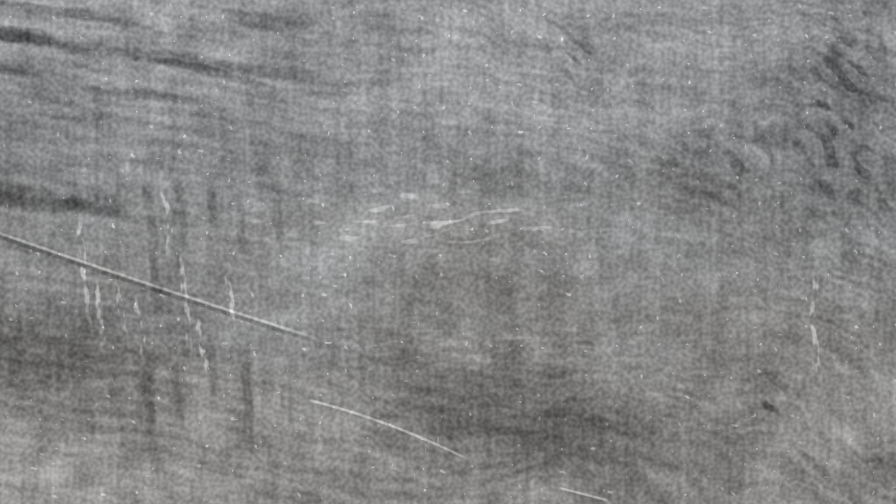
A Shadertoy shader for this texture:

```glsl
// Worn, hand-painted grey metal: cloudy tone, brushed streaks and fine grain,
// overlaid with dark smears and chips, paint drips, thin scratches and specks.
// All layers are gradient noise or distance masks added to one grey tone.

#define BASE_TONE 0.528
#define CLOUD_AMOUNT 0.17
#define BRUSH_AMOUNT 0.11
#define GRAIN_AMOUNT 0.11
#define SMEAR_DARK 0.17
#define CHIP_DARK 0.17
#define DRIP_DARK 0.10
#define DRIP_LIGHT 0.20
#define SPECK_LIGHT 0.24
#define SCRATCH_LIGHT 0.20
#define COOL_TINT vec3(-0.006, 0.001, 0.008)
#define WARM_TINT vec3(0.003, 0.0, -0.004)

vec2 hash2(vec2 p) {
    vec3 a = fract(p.xyx * vec3(0.1031, 0.1030, 0.0973));
    a += dot(a, a.yzx + 33.33);
    return fract((a.xx + a.yz) * a.zy);
}

float cornerSlope(vec2 cell, vec2 offset) {
    float angle = 6.2832 * hash2(cell).x;
    return dot(vec2(cos(angle), sin(angle)), offset);
}

float gradientNoise(vec2 p) {
    vec2 i = floor(p), f = fract(p);
    vec2 u = f * f * f * (f * (f * 6.0 - 15.0) + 10.0);
    vec2 e = vec2(1.0, 0.0);
    return mix(mix(cornerSlope(i, f), cornerSlope(i + e, f - e), u.x),
               mix(cornerSlope(i + e.yx, f - e.yx), cornerSlope(i + 1.0, f - 1.0), u.x), u.y);
}

float fbm(vec2 p) {
    float sum = 0.0, amp = 0.6;
    for (int i = 0; i < 5; i++) {
        sum += amp * gradientNoise(p);
        p = mat2(1.6, 1.2, -1.2, 1.6) * p + 17.3;
        amp *= 0.55;
    }
    return sum;
}

vec2 turn(vec2 p, float angle) {
    float c = cos(angle), s = sin(angle);
    return vec2(c * p.x + s * p.y, c * p.y - s * p.x);
}

// Soft elliptical patch
float patchMask(vec2 p, vec2 centre, vec2 radius) {
    vec2 d = (p - centre) / radius;
    return exp(-dot(d, d));
}

// Thin arc from a to b, bowed vertically by bend
float scratch(vec2 p, vec2 a, vec2 b, float bend, float width) {
    float t = (p.x - a.x) / (b.x - a.x);
    float y = mix(a.y, b.y, t) + bend * t * (1.0 - t);
    float ends = smoothstep(-0.02, 0.06, t) * (1.0 - smoothstep(0.85, 1.02, t));
    return ends * (1.0 - smoothstep(0.2 * width, width, abs(p.y - y)));
}

// Ragged vertical run of paint starting at top
float drip(vec2 p, vec2 top, float len, float width) {
    float t = (top.y - p.y) / len;
    float wobble = 0.012 * gradientNoise(vec2(top.x * 91.0, p.y * 16.0));
    float ends = smoothstep(0.0, 0.15, t) * (1.0 - smoothstep(0.6, 1.0, t));
    return ends * (1.0 - smoothstep(0.3 * width, width, abs(p.x - top.x - wobble - 0.02 * t)));
}

// One irregular flake in some of the cells of a grid
float specks(vec2 p, float cells, float share, float size) {
    vec2 q = p * cells, id = floor(q);
    vec2 place = 0.25 + 0.5 * hash2(id + 5.0), traits = hash2(id + 71.0);
    vec2 d = turn(fract(q) - place, 6.2832 * traits.y) * vec2(1.0, 1.0 + traits.y);
    float radius = size * (0.5 + traits.y * traits.y) * cells;
    float edge = length(d) * (1.0 + 0.9 * gradientNoise(p * 170.0));
    return step(traits.x, share) * (1.0 - smoothstep(0.4 * radius, 1.2 * radius, edge)) * (0.4 + 0.6 * place.x);
}

void mainImage(out vec4 fragColor, in vec2 fragCoord) {
    vec2 p = fragCoord / iResolution.y;
    p.x *= 1.7778 * iResolution.y / iResolution.x;
    vec2 along = turn(p, -0.17 + 0.12 * fbm(p * 2.0));
    float cloud = fbm(p * vec2(2.5, 4.5) + 3.0);
    float ragged = fbm(p * 15.0 + 40.0);

    // Broad light and dark areas
    float tone = BASE_TONE + CLOUD_AMOUNT * cloud + 0.09 * ragged;
    tone += 0.085 * patchMask(p, vec2(0.75, 0.98), vec2(0.9, 0.22));
    tone += 0.085 * patchMask(p, vec2(0.83, 0.56), vec2(0.32, 0.07));
    tone += 0.045 * patchMask(p, vec2(0.35, 0.04), vec2(0.55, 0.15));
    tone -= 0.14 * patchMask(p, vec2(0.0, 0.30), vec2(0.24, 0.09));
    tone -= 0.06 * patchMask(p, vec2(0.6, 0.33 - 0.2 * (p.x - 0.5)), vec2(0.4, 0.06));
    tone -= 0.10 * patchMask(p, vec2(1.02, 0.13), vec2(0.32, 0.12));
    tone -= 0.08 * patchMask(p, vec2(1.70, 0.78), vec2(0.12, 0.28));

    // Brushed streaks, vertical wash and grain
    float calm = patchMask(p, vec2(1.0, 0.45), vec2(0.7, 0.2));
    tone += BRUSH_AMOUNT * (1.0 - 0.6 * calm) * gradientNoise(along * vec2(9.0, 65.0));
    tone += 0.06 * gradientNoise(p * vec2(80.0, 7.0)) + 0.06 * gradientNoise(p * vec2(22.0, 4.0));
    tone += GRAIN_AMOUNT * (gradientNoise(p * 117.0) + 0.5 * gradientNoise(p * 61.0 + 9.0));

    // Long dark smears at the upper left, pale dabs in the middle
    float smear = smoothstep(0.08, 0.4, gradientNoise(along * vec2(4.5, 30.0) + 8.0) + 0.4 * ragged);
    tone -= SMEAR_DARK * smear * patchMask(p, vec2(0.2, 0.92), vec2(0.55, 0.16));
    tone -= 0.11 * scratch(p + 0.01 * ragged, vec2(-0.1, 0.94), vec2(0.68, 0.83), 0.03, 0.018);
    tone -= 0.14 * scratch(p + 0.02 * ragged, vec2(-0.1, 0.62), vec2(0.27, 0.58), 0.0, 0.025);
    float dabs = smoothstep(0.12, 0.45, gradientNoise(turn(p, 0.08) * vec2(17.0, 75.0)));
    tone += dabs * (0.17 * patchMask(p, vec2(0.85, 0.56), vec2(0.3, 0.07))
                  + 0.10 * patchMask(p, vec2(0.95, 0.31), vec2(0.25, 0.04)));

    // Clusters of dark chips
    float chips = smoothstep(0.06, 0.32, gradientNoise(turn(p, -0.7) * vec2(18.0, 42.0)) + 0.5 * ragged);
    float clusters = patchMask(p, vec2(1.68, 0.76), vec2(0.09, 0.27)) + patchMask(p, vec2(1.13, 0.89), vec2(0.06, 0.07))
        + patchMask(p, vec2(1.52, 0.20), vec2(0.05, 0.06)) + 0.7 * patchMask(p, vec2(1.42, 0.68), vec2(0.15, 0.07));
    tone -= CHIP_DARK * chips * min(clusters, 1.0);

    // Dark and pale drips, mostly on the left
    for (int i = 0; i < 9; i++) {
        float k = float(i);
        vec2 r = hash2(vec2(k, 12.0)), s = hash2(vec2(k, 47.0));
        float low = step(5.0, k);
        vec2 darkTop = vec2(0.28 + 0.062 * mod(k, 5.0) + 0.02 * r.x, 0.68 - 0.32 * low - 0.08 * r.y);
        tone -= DRIP_DARK * (0.8 + ragged) * drip(p, darkTop, 0.14 + 0.14 * s.x, 0.014);
        vec2 paleTop = vec2(0.14 + 0.042 * k + 0.03 * s.y, 0.33 + 0.42 * r.x);
        if (i == 8) paleTop = vec2(1.61, 0.47);
        float broken = smoothstep(-0.2, 0.25, gradientNoise(p * vec2(90.0, 45.0)));
        tone += DRIP_LIGHT * broken * drip(p, paleTop, 0.13 + 0.14 * s.x, 0.008);
    }

    // Scratches with a shaded lower edge
    vec2 a = vec2(-0.04, 0.551), b = vec2(0.64, 0.325);
    tone += 0.8 * SCRATCH_LIGHT * scratch(p, a, b, -0.012, 0.005);
    tone -= 0.11 * scratch(p + vec2(0.0, 0.007), a, b, -0.012, 0.007);
    tone += SCRATCH_LIGHT * scratch(p, vec2(0.61, 0.207), vec2(0.94, 0.083), 0.043, 0.0045);
    tone += SCRATCH_LIGHT * scratch(p, vec2(1.11, 0.032), vec2(1.21, 0.006), 0.0, 0.004);

    // Scattered pale flakes
    tone += SPECK_LIGHT * (specks(p, 21.0, 0.45, 0.0045) + 0.6 * specks(p + 3.7, 43.0, 0.2, 0.003));

    float coolness = smoothstep(0.2, 0.9, p.y + 0.5 * cloud);
    fragColor = vec4(clamp(tone + mix(WARM_TINT, COOL_TINT, coolness), 0.0, 1.0), 1.0);
}
```
